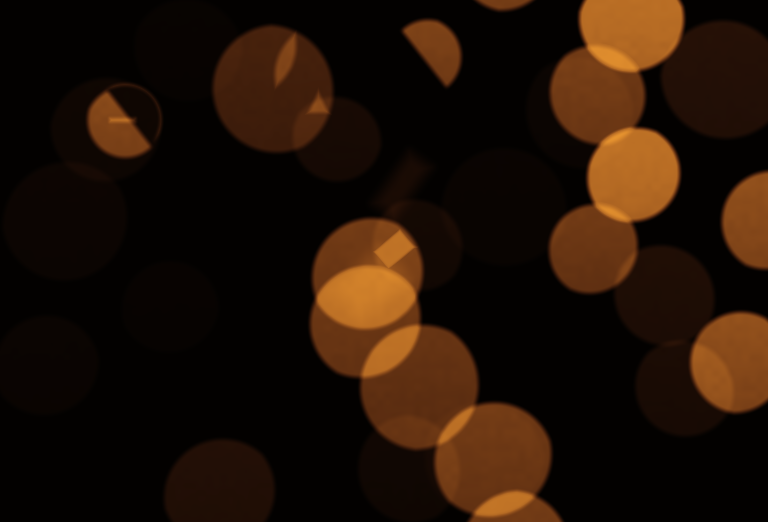
Give the GLSL for this background, as a Shadertoy shader.

```glsl
// Out-of-focus amber lights on black: soft overlapping lens discs, clipped
// half discs and a few bright shards. Brightness is summed as one scalar,
// then mapped to a warm ramp. Units are canvas heights.

float hash(vec2 p) {
    return fract(sin(dot(p, vec2(12.9898, 78.233))) * 43758.5453);
}

float noise(vec2 p) {
    vec2 i = floor(p), f = fract(p);
    f = f * f * (3.0 - 2.0 * f);
    return mix(mix(hash(i), hash(i + vec2(1, 0)), f.x),
               mix(hash(i + vec2(0, 1)), hash(i + vec2(1, 1)), f.x), f.y);
}

// Coverage of a signed distance with a blurred edge
float soft(float d, float blur) {
    return 1.0 - smoothstep(-blur, blur, d);
}

vec2 turn(vec2 p, float angle) {
    float c = cos(angle), s = sin(angle);
    return vec2(c * p.x + s * p.y, c * p.y - s * p.x);
}

float box(vec2 p, vec2 halfSize) {
    vec2 q = abs(p) - halfSize;
    return length(max(q, 0.0)) + min(max(q.x, q.y), 0.0);
}

// Lens disc, slightly flattened on one side and brighter towards the top
float disc(vec2 p, float r, float seed) {
    float angle = 6.2832 * hash(vec2(seed, 3.0));
    vec2 shift = 0.16 * r * vec2(cos(angle), sin(angle));
    float d = max(length(p) - r, length(p - shift) - 1.04 * r);
    return soft(d, 0.007) * (0.98 + 0.1 * p.y / r);
}

// Faint discs on a jittered grid
float dimLights(vec2 uv) {
    float light = 0.0;
    for (int i = 0; i < 15; i++) {
        float n = float(i);
        vec2 jitter = vec2(hash(vec2(n, 1.0)), hash(vec2(n, 2.0))) - 0.5;
        vec2 cell = vec2(mod(n, 5.0), floor(n / 5.0)) + 0.5 + 0.8 * jitter;
        float level = fract(n * 0.618 + 0.3);
        float r = 0.085 + 0.035 * hash(vec2(n, 5.0));
        light += (0.02 + 0.12 * level * level) * disc(uv - cell * vec2(0.29, 0.333), r, n);
    }
    return light;
}

// Bright lights: a curved chain, a zigzag column and a pair at the right edge
float brightLights(vec2 uv) {
    float light = 0.5 * disc(uv - vec2(0.96, 1.08), 0.1, 40.0);
    for (int i = 0; i < 5; i++) {
        float n = float(i), t = n / 4.0, h = hash(vec2(n, 7.0));
        vec2 c = vec2(mix(0.98, 0.7, smoothstep(0.1, 0.8, t)), -0.05 + 0.7 * t - 0.17 * t * t);
        light += (0.36 + 0.07 * h) * disc(uv - c, 0.122 - 0.015 * h, n + 20.0);
    }
    for (int i = 0; i < 4; i++) {
        float n = float(i), odd = mod(n, 2.0);
        vec2 c = vec2(1.14 + 0.07 * odd, 0.52 + 0.148 * n);
        light += (0.41 + 0.33 * odd) * disc(uv - c, 0.088 + 0.004 * n, n + 30.0);
    }
    for (int i = 0; i < 2; i++) {
        float n = float(i);
        light += 0.53 * disc(uv - vec2(1.42 + 0.06 * n, 0.305 + 0.27 * n), 0.097, n + 50.0);
    }
    return light;
}

// Row of three: two opposed half discs around one full, darker disc
float clippedLights(vec2 uv) {
    float light = 0.0;
    for (int i = 0; i < 3; i++) {
        float n = float(i), middle = float(i == 1);
        vec2 p = uv - vec2(0.24 + 0.29 * n, 0.77 + 0.06 * n);
        float cut = (1.0 - n) * dot(p, vec2(0.79, 0.62)) - 0.008;
        light += mix(0.46, 0.25, middle) * disc(p, 0.072 + 0.05 * middle, n + 60.0) * soft(cut, 0.007);
    }
    return light;
}

// Thin reflections added on top of the discs
float glints(vec2 uv) {
    vec2 ring = uv - vec2(0.24, 0.77);
    float light = 0.2 * soft(abs(length(ring) - 0.068) - 0.002, 0.006)
                * smoothstep(0.0, 0.05, ring.x + ring.y);
    light += 0.3 * soft(box(ring + vec2(0.005, 0.0), vec2(0.024, 0.003)), 0.007);
    vec2 leaf = turn(uv - vec2(0.547, 0.885), -0.35);
    leaf.x = abs(leaf.x) + 0.085;
    light += 0.24 * soft(length(leaf) - 0.1, 0.007);
    vec2 tri = uv - vec2(0.61, 0.796);
    light += 0.22 * soft(max(abs(tri.x) * 0.9 + tri.y * 0.45, -tri.y) - 0.012, 0.006);
    light += 0.09 * soft(box(turn(uv - vec2(0.77, 0.645), 0.95), vec2(0.06, 0.025)), 0.02);
    light += 0.13 * soft(box(turn(uv - vec2(0.71, 0.455), 0.75), vec2(0.06, 0.04)), 0.025);
    return light;
}

void mainImage(out vec4 fragColor, in vec2 fragCoord) {
    vec2 uv = fragCoord / iResolution.y;
    float light = dimLights(uv) + brightLights(uv) + clippedLights(uv) + glints(uv);

    // Four-sided shard at the head of the chain
    vec2 shard = turn(uv - vec2(0.755, 0.522), 0.7);
    light = max(light, 0.8 * soft(box(shard, vec2(0.036, 0.025)), 0.009));

    // Dusty lens texture, then the amber ramp
    light *= 0.97 + 0.05 * noise(uv * 70.0);
    light = min(light, 0.7 + 0.4 * max(light - 0.7, 0.0));
    vec3 amber = light * vec3(1.0, 0.4 + 0.27 * light, 0.17 + 0.04 * light);
    fragColor = vec4(vec3(0.01, 0.005, 0.001) + amber, 1.0);
}
```
